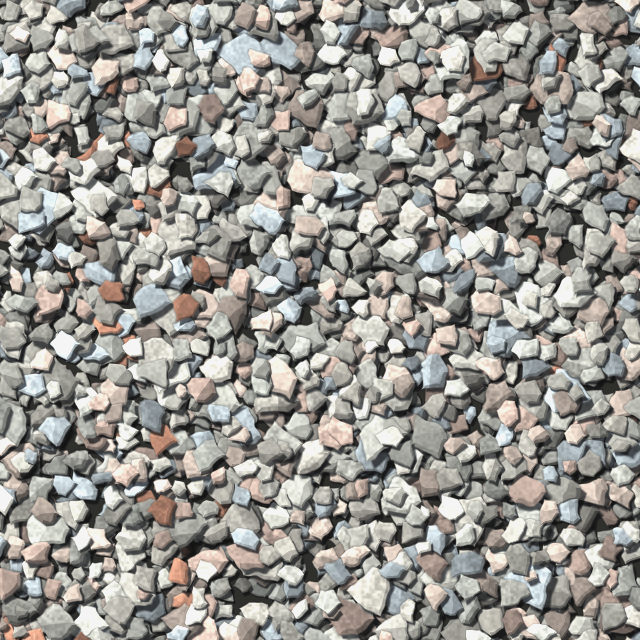
Give the GLSL for this texture, as a three.js fragment shader.

```glsl
// Sunlit bed of crushed grey gravel: layered angular chips with hard shadows.
varying vec2 vUv;

const float TAU = 6.2831853;
const int EDGES = 6;
const vec2 LIGHT = vec2(-0.62, 0.78);
const vec3 SHADOW_TINT = vec3(0.27, 0.28, 0.30);
const vec3 GAP_COLOR = vec3(0.12, 0.12, 0.11);

float hash(vec2 p) {
  vec3 q = fract(vec3(p.xyx) * 0.1031);
  q += dot(q, q.yzx + 33.33);
  return fract((q.x + q.y) * q.z);
}

vec3 hash3(vec2 p) {
  vec3 q = fract(vec3(p.xyx) * vec3(0.1031, 0.1030, 0.0973));
  q += dot(q, q.yxz + 33.33);
  return fract((q.xxy + q.yzz) * q.zyx);
}

float noise(vec2 p) {
  vec2 i = floor(p), f = fract(p);
  f = f * f * (3.0 - 2.0 * f);
  return mix(mix(hash(i), hash(i + vec2(1.0, 0.0)), f.x),
             mix(hash(i + vec2(0.0, 1.0)), hash(i + 1.0), f.x), f.y);
}

vec2 heading(float turn) {
  return vec2(cos(turn * TAU), sin(turn * TAU));
}

// Mineral hue, chosen per stone; brightness is applied separately.
vec3 mineral(float pick, float warmth) {
  vec3 hue = mix(vec3(0.99, 1.01, 0.965), vec3(1.02, 1.0, 0.94), fract(pick * 7.0));
  pick += 0.16 * (warmth - 0.5);
  hue = mix(hue, vec3(0.94, 1.01, 1.04), step(pick, 0.13));
  hue = mix(hue, vec3(1.07, 0.98, 0.91), step(0.76, pick));
  hue = mix(hue, vec3(1.03, 0.90, 0.83), step(0.90, pick));
  return mix(hue, vec3(0.98, 0.69, 0.56), step(0.99, pick));
}

// Convex chip: x = edge distance, y = shadow distance, zw = nearest edge normal.
vec4 chip(vec2 p, vec2 seed, float radius, vec2 axis, float stretch, vec2 drop) {
  vec4 shape = vec4(-9.0, -9.0, 0.0, 0.0);
  for (int k = 0; k < EDGES; k++) {
    vec3 r = hash3(seed + float(k) * vec2(17.3, 41.9));
    vec2 n = heading((float(k) + 0.85 * r.x) / float(EDGES));
    float reach = radius * (0.72 + 0.5 * r.y) + stretch * abs(dot(n, axis));
    float d = dot(p, n) - reach;
    if (d > shape.x) shape.xzw = vec3(d, n);
    shape.y = max(shape.y, dot(p - drop, n) - reach);
  }
  return shape;
}

// Light on a chip: two tilted top facets and bevelled sides.
float facets(vec2 p, vec4 shape, vec3 r) {
  vec2 ridge = heading(r.x);
  float side = smoothstep(-0.025, 0.025, dot(p, ridge) - 0.3 * (r.y - 0.4));
  float top = 1.04 + 0.22 * side * dot(ridge, LIGHT) - 0.1 * side * r.z;
  float bevelWidth = mix(0.07, 0.2, r.z);
  float bevel = smoothstep(-bevelWidth, -0.6 * bevelWidth, shape.x);
  float facing = dot(shape.zw, LIGHT);
  return top + bevel * (facing > 0.0 ? 0.08 * facing : 0.36 * facing);
}

// Paint one scattered layer over the colour beneath it.
vec3 gravelLayer(vec3 color, vec2 uv, float cells, float share, float depth, float grain) {
  vec2 offset = cells * vec2(3.7, 5.3);
  vec2 p = uv * cells + fract(offset);
  vec2 cell = floor(p);
  float blur = 0.0016 * cells;
  for (int j = -1; j <= 1; j++) {
    for (int i = -1; i <= 1; i++) {
      vec2 id = cell + vec2(-float(i), float(j));
      vec2 seed = id + floor(offset);
      vec3 place = hash3(seed);
      vec2 local = p - id - 0.5 - 0.7 * (place.xy - 0.5);
      if (place.z > share || dot(local, local) > 1.4) continue;

      vec3 form = hash3(seed + vec2(71.7, 23.1));
      vec3 look = hash3(seed + vec2(13.9, 87.3));
      vec3 cut = hash3(seed + vec2(53.2, 61.4));
      float radius = mix(0.27, 0.5, form.x);
      vec2 drop = -LIGHT * mix(0.13, 0.27, form.z);
      vec4 shape = chip(local, seed, radius, heading(form.y), 0.24 * cut.y, drop);

      float shade = 1.0 - smoothstep(-0.06, 0.045, shape.y);
      float contact = 0.3 * (1.0 - smoothstep(0.0, 0.1, shape.x));
      color *= mix(vec3(1.0), SHADOW_TINT, max(shade, contact));

      vec2 center = (id + 0.5) / cells;
      float tone = mix(0.50, 0.90, pow(look.x, 0.75)) * (1.05 - 0.12 * center.x);
      float speckle = 1.0 + grain * mix(0.5, 1.25, look.z);
      vec3 stone = mineral(look.y, noise(center * 3.5 + 4.0)) * tone * depth;
      stone *= facets(local, shape, cut) * speckle;
      color = mix(color, stone, 1.0 - smoothstep(-blur, blur, shape.x));
    }
  }
  return color;
}

void main() {
  // Rough outlines and mineral grain.
  vec2 rough = vec2(noise(vUv * 75.0), noise(vUv * 75.0 + 31.0)) - 0.5;
  vec2 uv = vUv + 0.006 * rough;
  float grain = 0.20 * (noise(vUv * 95.0) - 0.5) + 0.26 * (noise(vUv * 240.0 + 9.0) - 0.5);

  // Small buried chips first, then the larger stones and a few loose chips.
  vec3 color = GAP_COLOR;
  color = gravelLayer(color, uv, 33.0, 1.00, 0.84, grain);
  color = gravelLayer(color, uv, 27.0, 0.85, 0.95, grain);
  color = gravelLayer(color, uv, 20.0, 0.55, 1.02, grain);
  color = gravelLayer(color, uv, 31.0, 0.45, 1.06, grain);
  gl_FragColor = vec4(clamp(0.07 + 0.95 * color, 0.0, 0.96), 1.0);
}
```
